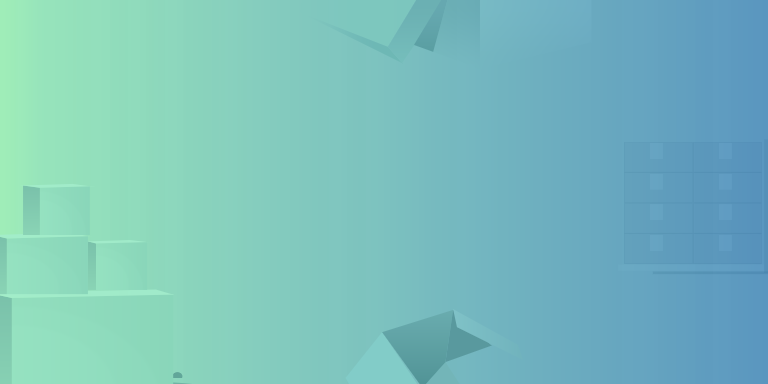
A WebGL 1 fragment shader for this background:

```glsl
precision highp float;
uniform vec2 u_resolution;

float hash(float n) {
  n = fract(n * 0.1031);
  n *= n + 33.33;
  return fract(n * (n + n));
}

// Soft step, one pixel wide, positive inside
float cover(float d) {
  return clamp(d * u_resolution.y + 0.5, 0.0, 1.0);
}

// Signed distance to the left side of the line a-b
float side(vec2 p, vec2 a, vec2 b) {
  vec2 e = normalize(b - a);
  return e.x * (p.y - a.y) - e.y * (p.x - a.x);
}

// Convex shapes with counterclockwise corners
float tri(vec2 p, vec2 a, vec2 b, vec2 c) {
  return cover(min(side(p, a, b), min(side(p, b, c), side(p, c, a))));
}

float quad(vec2 p, vec2 a, vec2 b, vec2 c, vec2 d) {
  return cover(min(min(side(p, a, b), side(p, b, c)), min(side(p, c, d), side(p, d, a))));
}

float rect(vec2 p, vec2 lo, vec2 hi) {
  vec2 d = min(p - lo, hi - p);
  return cover(min(d.x, d.y));
}

vec3 backdrop(vec2 p) {
  float t = p.x * 0.5;
  vec3 col = mix(vec3(0.595, 0.9, 0.73), vec3(0.485, 0.755, 0.75), smoothstep(-0.2, 1.2, t * 2.0) * 1.1 - 0.08);
  col = mix(col, vec3(0.355, 0.59, 0.75), clamp(t * 2.0 - 1.0, 0.0, 1.0));
  col += vec3(0.03, 0.03, -0.005) * (1.0 - smoothstep(0.0, 0.06, t));
  return col + (hash(floor(p.x * 21.0)) - 0.5) * 0.006;
}

// Crate: front corners, left end of its shaded side, height of its lid
vec3 crate(vec3 col, vec2 p, vec2 lo, vec2 hi, float left, float lid) {
  vec2 q = (p - lo) / (hi - lo);
  float arc = smoothstep(0.9, 0.94, length(q)) * 0.5 + smoothstep(0.62, 0.66, length(q - vec2(0.0, 0.1))) * 0.5;
  vec3 front = mix(vec3(0.585, 0.885, 0.755), vec3(0.55, 0.85, 0.74), q.x) - 0.012 * arc;
  vec3 shade = mix(vec3(0.54, 0.83, 0.71), vec3(0.48, 0.76, 0.67), clamp(q.y, 0.0, 1.0));
  col = mix(col, shade, quad(p, vec2(left, lo.y), lo, vec2(lo.x, hi.y), vec2(left, hi.y + lid * 0.6)));
  col = mix(col, front, quad(p, lo, vec2(hi.x, lo.y), hi + vec2(0.0, lid * 0.4), vec2(lo.x, hi.y)));
  float top = quad(p, vec2(left, hi.y + lid * 0.6), vec2(lo.x, hi.y),
                   hi + vec2(0.0, lid * 0.4), hi + vec2(-0.045, lid));
  return mix(col, vec3(0.64, 0.93, 0.8), top * 0.85);
}

vec3 crates(vec3 col, vec2 p) {
  float lump = cover(0.013 - length((p - vec2(0.462, 0.02)) * vec2(1.0, 1.2))) * step(0.016, p.y);
  float puddle = cover(0.005 - abs(p.y) - 0.6 * pow(p.x - 0.41, 2.0));
  col = mix(col, vec3(0.38, 0.65, 0.6), max(lump, puddle * 0.7));
  col = crate(col, p, vec2(0.031, -0.05), vec2(0.451, 0.224), -0.03, 0.022);
  col = crate(col, p, vec2(0.25, 0.245), vec2(0.383, 0.366), 0.229, 0.009);
  col = crate(col, p, vec2(0.018, 0.234), vec2(0.229, 0.379), -0.02, 0.015);
  return crate(col, p, vec2(0.104, 0.388), vec2(0.234, 0.511), 0.06, 0.01);
}

// Flaps hanging from the top edge
vec3 flaps(vec3 col, vec2 p) {
  float fade = smoothstep(0.81, 1.0, p.y);
  col += 0.018 * fade * quad(p, vec2(1.25, 0.82), vec2(1.54, 0.89), vec2(1.54, 1.01), vec2(1.25, 1.01));
  col -= 0.04 * fade * quad(p, vec2(1.128, 0.865), vec2(1.25, 0.82), vec2(1.25, 1.01), vec2(1.168, 1.01));
  float panel = quad(p, vec2(0.79, 1.01), vec2(0.78, 0.968), vec2(1.01, 0.878), vec2(1.09, 1.01));
  col = mix(col, vec3(0.49, 0.785, 0.745), panel * smoothstep(0.76, 0.95, p.x) * 0.8);
  float lip = tri(p, vec2(0.78, 0.968), vec2(1.047, 0.836), vec2(1.01, 0.878));
  col = mix(col, vec3(0.43, 0.72, 0.71), lip * smoothstep(0.78, 1.0, p.x));
  float fold = quad(p, vec2(1.01, 0.878), vec2(1.047, 0.836), vec2(1.167, 1.01), vec2(1.09, 1.01));
  col = mix(col, mix(vec3(0.46, 0.745, 0.735), vec3(0.42, 0.69, 0.7), fade), fold);
  float gap = quad(p, vec2(1.078, 0.883), vec2(1.128, 0.865), vec2(1.168, 1.01), vec2(1.155, 1.01));
  return mix(col, mix(vec3(0.34, 0.61, 0.62), vec3(0.4, 0.66, 0.69), fade), gap);
}

// Open carton on the bottom edge
vec3 carton(vec3 col, vec2 p) {
  float face = quad(p, vec2(0.995, 0.135), vec2(0.9, 0.016), vec2(0.92, -0.02), vec2(1.1, -0.02));
  col = mix(col, vec3(0.51, 0.8, 0.785), face);
  col = mix(col, vec3(0.45, 0.71, 0.72), tri(p, vec2(1.16, 0.057), vec2(1.1, -0.01), vec2(1.21, -0.02)));
  float inside = quad(p, vec2(0.995, 0.135), vec2(1.1, -0.01), vec2(1.16, 0.057), vec2(1.18, 0.193));
  col = mix(col, mix(vec3(0.32, 0.58, 0.59), vec3(0.41, 0.67, 0.68), p.y * 5.5), inside);
  float wall = tri(p, vec2(1.18, 0.193), vec2(1.16, 0.057), vec2(1.28, 0.1));
  col = mix(col, vec3(0.35, 0.6, 0.62), wall);
  float flap = quad(p, vec2(1.18, 0.195), vec2(1.19, 0.148), vec2(1.362, 0.0625), vec2(1.349, 0.102));
  return mix(col, mix(vec3(0.5, 0.76, 0.78), vec3(0.44, 0.7, 0.74), (p.x - 1.18) * 5.5), flap);
}

// Faint rack of taped parcels
vec3 rack(vec3 col, vec2 p) {
  vec2 cell = (p - vec2(1.625, 0.3125)) / vec2(0.18, 0.0795);
  vec2 q = fract(cell);
  vec2 gap = min(q, 1.0 - q) * vec2(0.18, 0.0795);
  float body = rect(p, vec2(1.625, 0.3125), vec2(1.984, 0.63));
  float seam = cover(0.0015 - min(gap.x, gap.y));
  float tape = rect(q, vec2(0.38, 0.44), vec2(0.56, 0.95));
  col += body * (vec3(-0.016, -0.02, -0.014) - 0.025 * seam + 0.022 * tape);
  col += 0.012 * rect(p, vec2(1.61, 0.295), vec2(1.99, 0.311));
  col -= 0.04 * rect(p, vec2(1.7, 0.286), vec2(2.01, 0.293));
  return col - 0.025 * rect(p, vec2(1.99, 0.29), vec2(2.01, 0.637));
}

void main() {
  vec2 p = gl_FragCoord.xy / u_resolution * vec2(2.0, 1.0);
  vec3 col = backdrop(p);
  col = flaps(col, p);
  col = rack(col, p);
  col = crates(col, p);
  col = carton(col, p);
  gl_FragColor = vec4(col, 1.0);
}
```
